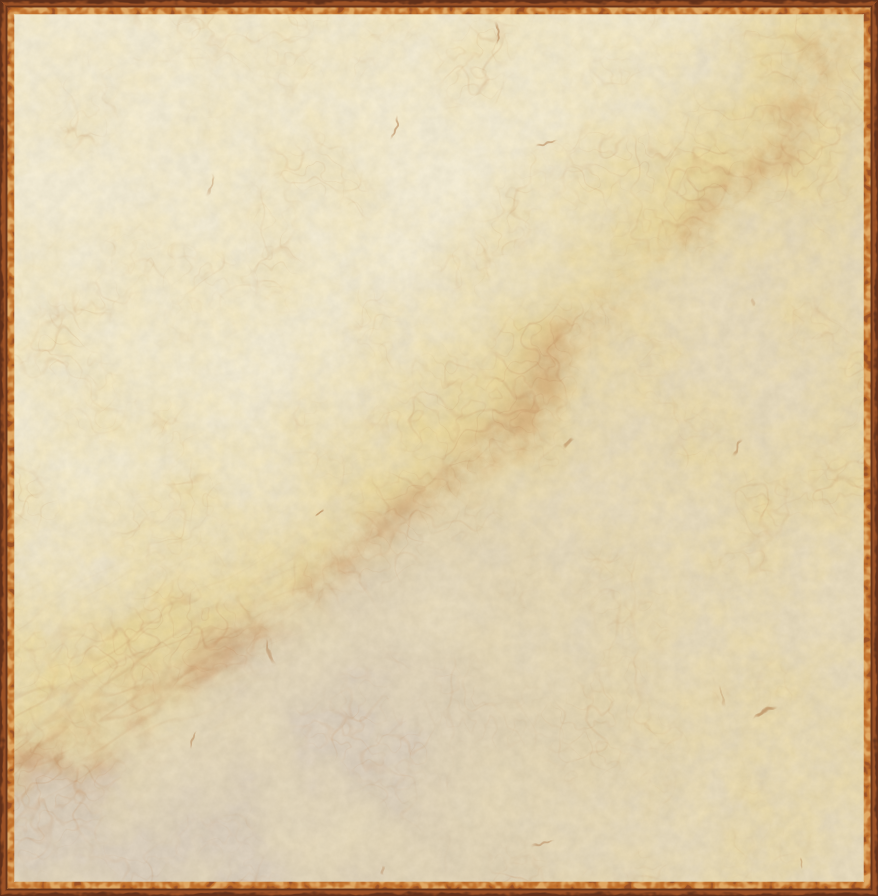
Give the GLSL for this texture, as a Shadertoy shader.

```glsl
// Aged cream parchment with a diagonal tan stain, fine fibres and a thin wooden frame.
#define CREAM vec3(0.938, 0.908, 0.815)
#define BEIGE vec3(0.893, 0.843, 0.725)
#define YELLOW vec3(0.890, 0.815, 0.570)
#define LILAC vec3(0.830, 0.785, 0.735)
#define RUST vec3(0.760, 0.560, 0.380)
#define WOOD_DARK vec3(0.38, 0.19, 0.10)
#define WOOD_MID vec3(0.61, 0.32, 0.15)
#define WOOD_ORANGE vec3(0.76, 0.44, 0.17)
#define WOOD_LIGHT vec3(0.88, 0.66, 0.39)
#define FRAME_WIDTH 0.0160
#define HAIR_CELL 0.11
#define HAIR_CHANCE 0.28

vec2 hash2(vec2 p) {
    vec3 q = fract(p.xyx * vec3(0.1031, 0.1030, 0.0973));
    q += dot(q, q.yzx + 33.33);
    return fract((q.xx + q.yz) * q.zy);
}

// Gradient noise, roughly -0.7 to 0.7
float corner(vec2 cell, vec2 offset, vec2 f) {
    float a = 6.2832 * hash2(cell + offset).x;
    return dot(vec2(cos(a), sin(a)), f - offset);
}

float noise(vec2 p) {
    vec2 i = floor(p), f = fract(p);
    vec2 u = f * f * f * (f * (f * 6.0 - 15.0) + 10.0);
    return mix(mix(corner(i, vec2(0, 0), f), corner(i, vec2(1, 0), f), u.x),
               mix(corner(i, vec2(0, 1), f), corner(i, vec2(1, 1), f), u.x), u.y);
}

float fbm(vec2 p) {
    float sum = 0.0, amp = 0.6;
    for (int i = 0; i < 5; i++) {
        sum += amp * noise(p);
        p = mat2(1.6, 1.2, -1.2, 1.6) * p + 7.3;
        amp *= 0.56;
    }
    return sum;
}

// Thin winding lines along the zero crossings of noise
float fibres(vec2 p, float thickness) {
    p += 0.35 * vec2(noise(p * 1.7 + 40.0), noise(p * 1.7 + 80.0));
    return 1.0 - smoothstep(0.0, thickness, abs(noise(p)));
}

// Short curved hairs scattered over a jittered grid
float hairs(vec2 p, float px) {
    vec2 base = floor(p / HAIR_CELL);
    float ink = 0.0;
    for (int y = -1; y <= 1; y++)
    for (int x = -1; x <= 1; x++) {
        vec2 cell = base + vec2(x, y) + 60.0;
        vec2 place = hash2(cell), shape = hash2(cell + 31.0);
        vec2 q = p - (cell - 60.0 + place) * HAIR_CELL;
        float angle = 0.2 + 1.7 * shape.x, len = mix(0.005, 0.017, shape.y);
        q = mat2(cos(angle), -sin(angle), sin(angle), cos(angle)) * q;
        q.y += (place.x - 0.5) * 40.0 * q.x * q.x + 0.003 * noise(q * 130.0 + cell);
        float line = 1.0 - smoothstep(0.0003, 0.0009 + px, abs(q.y));
        float ends = 1.0 - smoothstep(0.4 * len, len, abs(q.x));
        ink += line * ends * step(hash2(cell + 57.0).x, HAIR_CHANCE) * (0.4 + 0.6 * place.y);
    }
    return min(ink, 1.0);
}

vec3 parchment(vec2 p, vec2 uv, float px) {
    float broad = fbm(p * 3.5 + 11.0), patches = fbm(p * 8.0 + 23.0);
    float mottle = fbm(p * 30.0 + 5.0), grain = fbm(p * 85.0 + 3.0);

    // Signed height above the curved diagonal stain
    float above = uv.y - (0.20 + 0.30 * uv.x + 0.55 * uv.x * uv.x) + 0.12 * broad;
    float band = exp(-above * above * 110.0);
    float seam = exp(-pow(above + 0.035, 2.0) * 900.0);

    vec3 col = mix(BEIGE, CREAM, smoothstep(-0.15, 0.30, above + 0.08 * mottle));
    float yellow = 0.22 + 0.48 * band + 0.60 * patches + 0.50 * mottle + 0.25 * broad;
    yellow *= mix(1.0, 0.65, smoothstep(0.05, 0.40, above));
    col = mix(col, YELLOW, clamp(yellow, 0.0, 0.85));

    // Cool grey-pink wash toward the lower left
    float wash = (1.0 - smoothstep(0.1, 0.75, length(uv - vec2(0.18, 0.08))))
               * (1.0 - smoothstep(-0.1, 0.04, above));
    col = mix(col, LILAC, clamp(wash * (0.55 + 1.2 * patches + 0.5 * mottle), 0.0, 0.8));

    // Rusty seam, fibres and streaks that follow the stain
    float rust = seam * smoothstep(-0.15, 0.5, patches + 0.5 * mottle + 0.15) * 0.48;
    float thread = fibres(p * 24.0, 0.07) + 0.7 * fibres(p * 47.0 + 9.0, 0.10);
    rust += thread * smoothstep(-0.05, 0.5, patches + 0.3 * band) * 0.17;
    vec2 along = vec2(dot(p, vec2(0.88, 0.48)), dot(p, vec2(-0.48, 0.88)));
    float streak = fibres(along * vec2(9.0, 42.0), 0.13);
    rust += streak * band * (1.0 - smoothstep(0.1, 0.5, uv.x)) * 0.16;
    col = mix(col, RUST, clamp(rust, 0.0, 0.6));

    col += 0.035 * mottle + 0.040 * grain;
    return mix(col, vec3(0.66, 0.43, 0.24), 0.55 * hairs(p, px));
}

vec3 frame(vec2 p, float depth, float run, float px) {
    float t = depth / FRAME_WIDTH, aa = px / FRAME_WIDTH;
    float streaks = noise(vec2(run * 38.0, t * 3.0)) + 0.5 * noise(p * 170.0);
    vec3 outer = mix(WOOD_DARK, WOOD_MID, smoothstep(0.04, 0.30, t + 0.25 * streaks));
    outer = mix(outer, WOOD_DARK, smoothstep(0.30, 0.50, t));
    float flecks = noise(p * 75.0) + 0.7 * noise(p * 160.0 + 4.0);
    vec3 inner = mix(WOOD_ORANGE, WOOD_LIGHT, smoothstep(-0.25, 0.45, flecks));
    inner = mix(inner, WOOD_MID, smoothstep(0.22, 0.55, -flecks));
    return mix(outer, inner, smoothstep(0.52 - 0.5 * aa, 0.52 + 0.5 * aa, t));
}

void mainImage(out vec4 fragColor, in vec2 fragCoord) {
    float px = 1.0 / iResolution.y;
    vec2 p = fragCoord * px, uv = fragCoord / iResolution.xy;
    vec2 edge = min(p, iResolution.xy * px - p);
    float depth = min(edge.x, edge.y), run = edge.x < edge.y ? p.y : p.x + 5.0;
    float inside = smoothstep(FRAME_WIDTH - 0.5 * px, FRAME_WIDTH + 0.5 * px, depth);
    vec3 col = mix(frame(p, depth, run, px), parchment(p, uv, px), inside);
    fragColor = vec4(clamp(col, 0.0, 1.0), 1.0);
}
```
